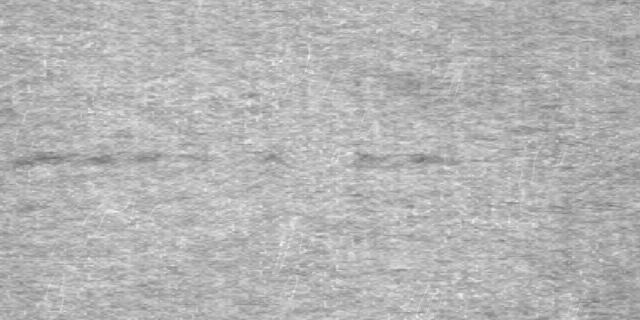
Give the GLSL for this texture, as a WebGL 1 fragment shader.

```glsl
precision highp float;
// Weathered grey sheet: fine horizontal grain, pale flecks and scratches,
// a patchy dark seam across the middle and thin dark cracks on the right.
// Layers of stretched value noise are summed around a broad soft shading.

uniform vec2 u_resolution;

const float BASE_GREY = 0.722;
const int CRACK_COUNT = 24;

float hash(vec2 p) {
  return fract(sin(dot(p, vec2(127.1, 311.7))) * 43758.55);
}

float valueNoise(vec2 p) {
  vec2 cell = floor(p);
  vec2 f = fract(p);
  f = f * f * (3.0 - 2.0 * f);
  float low = mix(hash(cell), hash(cell + vec2(1.0, 0.0)), f.x);
  float high = mix(hash(cell + vec2(0.0, 1.0)), hash(cell + vec2(1.0, 1.0)), f.x);
  return mix(low, high, f.y);
}

// Noise centred on zero, with its own frequency per axis.
float grain(vec2 p, vec2 frequency, float seed) {
  return valueNoise(p * frequency + seed) - 0.5;
}

float blob(vec2 p, vec2 center, vec2 radius) {
  vec2 d = (p - center) / radius;
  return exp(-dot(d, d));
}

// Slow light falloff towards the sides and the bottom.
float broadShade(vec2 p) {
  float shade = -0.065 * smoothstep(1.2, 2.0, p.x);
  shade -= 0.03 * (1.0 - smoothstep(0.0, 0.4, p.x));
  shade -= 0.015 * (1.0 - smoothstep(0.0, 0.5, p.y));
  return shade + 0.04 * grain(p, vec2(3.0, 5.0), 4.3);
}

float fibreGrain(vec2 p) {
  float sum = 0.135 * grain(p, vec2(95.0, 190.0), 1.7);
  sum += 0.105 * grain(p, vec2(42.0, 115.0), 23.1);
  sum += 0.085 * grain(p, vec2(13.0, 105.0), 51.9);
  return sum + 0.055 * grain(p, vec2(20.0, 32.0), 77.3);
}

// Small bright specks, denser in loose clusters.
float flecks(vec2 p) {
  float cluster = smoothstep(0.25, 0.8, valueNoise(p * vec2(7.0, 9.0) + 9.2));
  float speck = smoothstep(0.68, 0.95, valueNoise(p * vec2(80.0, 125.0) + 33.7));
  return speck * (0.35 + 0.65 * cluster);
}

// Thin steep pale lines along the mid level of a stretched noise.
float scratches(vec2 p) {
  vec2 slanted = vec2(p.x - 0.35 * p.y, p.y);
  float level = abs(grain(slanted, vec2(34.0, 15.0), 61.4));
  float patches = smoothstep(0.58, 0.85, valueNoise(p * vec2(8.0, 7.0) + 18.6));
  return (1.0 - smoothstep(0.02, 0.11, level)) * patches;
}

// Broken dark band with a gap, fading out right of the centre.
float seam(vec2 p) {
  float extent = 1.0 - smoothstep(0.84, 0.92, p.x);
  extent += smoothstep(1.08, 1.13, p.x) * (1.0 - smoothstep(1.38, 1.46, p.x));
  float patches = smoothstep(0.2, 0.8, valueNoise(vec2(p.x * 13.0, 2.5)));
  float center = 0.502 + 0.018 * grain(p, vec2(17.0, 3.0), 12.8);
  float offset = (p.y - center) / 0.017;
  float texture = 0.6 + 0.8 * valueNoise(p * vec2(45.0, 75.0) + 5.5);
  return extent * (0.2 + 0.8 * patches) * texture * exp(-offset * offset);
}

// One tapered, slightly bent horizontal stroke.
float crack(vec2 p, vec2 center, float halfLength, float slope) {
  vec2 d = p - center;
  float along = clamp(abs(d.x) / halfLength, 0.0, 1.0);
  float bend = slope * d.x + 0.012 * grain(p, vec2(22.0, 4.0), center.x * 9.0);
  float taper = 1.0 - along * along;
  return taper * (1.0 - smoothstep(0.0005, 0.0055, abs(d.y - bend)));
}

float cracks(vec2 p) {
  float dark = 0.0;
  for (int i = 0; i < CRACK_COUNT; i++) {
    float id = float(i);
    vec2 spread = vec2(hash(vec2(id, 1.3)), hash(vec2(id, 5.1)));
    vec2 center = vec2(1.2, 0.33) + spread * vec2(0.75, 0.31);
    float halfLength = mix(0.02, 0.085, hash(vec2(id, 8.7)));
    float slope = 0.3 * (hash(vec2(id, 3.9)) - 0.6);
    float strength = mix(0.35, 1.0, hash(vec2(id, 7.2)));
    dark = max(dark, strength * crack(p, center, halfLength, slope));
  }
  return dark;
}

void main() {
  vec2 p = gl_FragCoord.xy / u_resolution.y;
  float grey = BASE_GREY + broadShade(p) + fibreGrain(p);

  // Pale marks
  grey += 0.11 * flecks(p) + 0.07 * scratches(p);

  // Dark marks: short fibres, seam, smudges and cracks
  float fibre = smoothstep(0.78, 0.97, valueNoise(p * vec2(24.0, 120.0) + 41.2));
  grey -= 0.075 * fibre + 0.17 * seam(p) + 0.13 * cracks(p);
  grey -= 0.09 * blob(p, vec2(1.27, 0.74), vec2(0.06, 0.035));
  grey -= 0.07 * blob(p, vec2(1.35, 0.69), vec2(0.05, 0.025));
  grey -= 0.06 * blob(p, vec2(0.06, 0.49), vec2(0.035, 0.03));

  gl_FragColor = vec4(vec3(clamp(grey, 0.0, 1.0)), 1.0);
}
```
